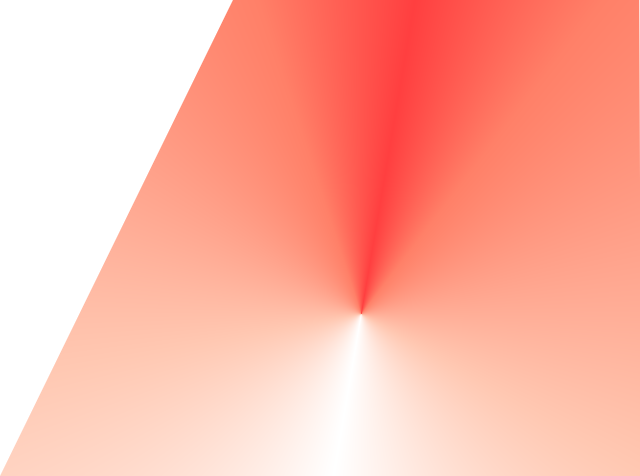
Reproduce this background procedurally as a WebGL 1 fragment shader.

```glsl
precision highp float;
// A sheet with a slanted left side, filled by a mirrored conic sweep that
// fans from a deep red ray, through coral and peach, to an opposite white ray.
// Colour depends only on the angle to the red ray; half-planes cut the sheet.

uniform vec2 u_resolution;

#define APEX vec2(0.5645, 0.340)       // centre of the sweep, canvas fraction
#define RAY_TILT 9.7                   // red ray, degrees clockwise from up
#define CORAL_ANGLE 28.0               // degrees away from the red ray
#define PEACH_ANGLE 110.0
#define LEFT_TOP vec2(0.3640, 1.0)     // slanted left side of the sheet
#define LEFT_BOTTOM vec2(0.0, 0.0)
#define RIGHT_TOP vec2(0.9988, 1.0)    // nearly upright right side
#define RIGHT_LOW vec2(1.0, 0.62)

const vec3 RED = vec3(1.0, 0.247, 0.25);
const vec3 CORAL = vec3(1.0, 0.502, 0.408);
const vec3 PEACH = vec3(1.0, 0.784, 0.698);
const vec3 WHITE = vec3(1.0);

// Signed distance to the line from a to b, positive on its right.
float sideOf(vec2 p, vec2 a, vec2 b) {
  vec2 along = normalize(b - a);
  return dot(p - a, vec2(along.y, -along.x));
}

// Colour of the sweep at an angle of 0 to 180 degrees from the red ray.
vec3 sweepColor(float angle) {
  vec3 color = mix(RED, CORAL, clamp(angle / CORAL_ANGLE, 0.0, 1.0));
  color = mix(color, PEACH,
    clamp((angle - CORAL_ANGLE) / (PEACH_ANGLE - CORAL_ANGLE), 0.0, 1.0));
  return mix(color, WHITE,
    clamp((angle - PEACH_ANGLE) / (180.0 - PEACH_ANGLE), 0.0, 1.0));
}

void main() {
  // Canvas height is one unit.
  vec2 p = gl_FragCoord.xy / u_resolution.y;
  vec2 scale = vec2(u_resolution.x / u_resolution.y, 1.0);
  float pixel = 1.0 / u_resolution.y;

  // Angle to the red ray, the same on both sides of it.
  float tilt = radians(RAY_TILT);
  vec2 ray = vec2(sin(tilt), cos(tilt));
  vec2 fromApex = p - APEX * scale;
  float across = abs(dot(fromApex, vec2(ray.y, -ray.x)));
  float angle = degrees(atan(across + 1e-6, dot(fromApex, ray)));

  // Coverage of the sheet, smoothed over one pixel.
  float left = sideOf(p, LEFT_BOTTOM * scale, LEFT_TOP * scale);
  float right = sideOf(p, RIGHT_TOP * scale, RIGHT_LOW * scale);
  float inside = min(left, -sideOf(p, RIGHT_LOW * scale, RIGHT_TOP * scale));
  inside = min(inside, right);
  float sheet = clamp(inside / pixel + 0.5, 0.0, 1.0);

  gl_FragColor = vec4(mix(WHITE, sweepColor(angle), sheet), 1.0);
}
```
